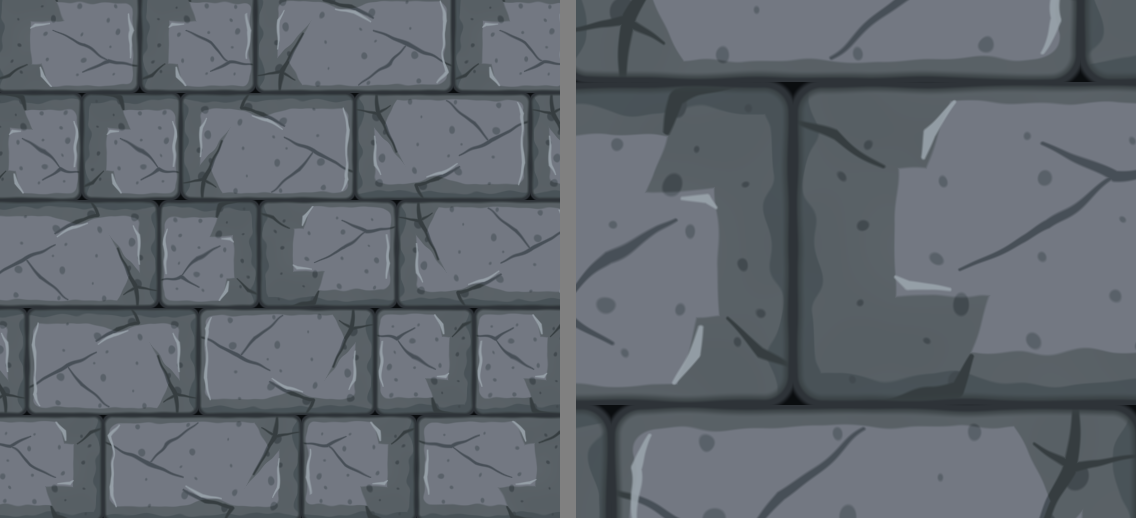
Left: the whole. Right: its middle third, enlarged.
This texture is drawn by a WebGL 1 fragment shader. Its source:

```glsl
precision highp float;
// Cartoon stone wall: five courses of blocks, each a rounded slab with a raised face.
// Narrow and wide blocks have one carved design each, mirrored from place to place;
// faces are cut boxes, while cracks, glints and pits are distance functions.
uniform vec2 u_resolution;

vec2 hash2(vec2 p) {
  p = vec2(dot(p, vec2(127.1, 311.7)), dot(p, vec2(269.5, 183.3)));
  return fract(sin(p) * 43758.55);
}

float gradientNoise(vec2 p) {
  vec2 i = floor(p), f = fract(p), w = f * f * (3.0 - 2.0 * f);
  vec2 e = vec2(1.0, 0.0);
  float a = dot(hash2(i) * 2.0 - 1.0, f);
  float b = dot(hash2(i + e) * 2.0 - 1.0, f - e);
  float c = dot(hash2(i + e.yx) * 2.0 - 1.0, f - e.yx);
  float d = dot(hash2(i + 1.0) * 2.0 - 1.0, f - 1.0);
  return mix(mix(a, b, w.x), mix(c, d, w.x), w.y);
}

float roundBox(vec2 p, vec2 halfSize, float r) {
  vec2 q = abs(p) - halfSize + r;
  return length(max(q, 0.0)) + min(max(q.x, q.y), 0.0) - r;
}

// Stroke from a to b, thinning towards b
float taper(vec2 p, vec2 a, vec2 b, float w) {
  vec2 ab = b - a;
  float h = clamp(dot(p - a, ab) / dot(ab, ab), 0.0, 1.0);
  return length(p - a - ab * h) - w * (1.0 - 0.65 * h);
}

// Bent stroke a-b-c in block coordinates, thickest at b
float bend(vec2 uv, vec2 size, vec2 a, vec2 b, vec2 c, float w) {
  vec2 p = uv * size;
  return min(taper(p, b * size, a * size, w), taper(p, b * size, c * size, w));
}

float cover(float d) {
  float soft = 0.7 / u_resolution.y + 0.0006;
  return 1.0 - smoothstep(-soft, soft, d);
}

// Left and right joint of the block holding x
vec2 blockSpan(float x, vec3 a, vec3 b) {
  vec2 s = vec2(-1.0, 3.0);
  for (int i = 0; i < 3; i++) {
    if (a[i] <= x) s.x = max(s.x, a[i]); else s.y = min(s.y, a[i]);
    if (b[i] <= x) s.x = max(s.x, b[i]); else s.y = min(s.y, b[i]);
  }
  return s;
}

// Distances for the narrow block: x face, y cracks, z glints
vec3 narrowDesign(vec2 uv, vec2 s) {
  float face = roundBox((uv - vec2(0.6, 0.55)) * s, vec2(0.35, 0.385) * s, 0.014);
  face = max(face, min(0.47 - uv.x + 0.3 * (uv.y - 0.3), 0.33 - uv.y) * s.y);
  face = max(face, min(0.34 - uv.x + 0.3 * (uv.y - 0.8), uv.y - 0.73) * s.y);
  float crack = bend(uv, s, vec2(0.4, 0.42), vec2(0.62, 0.55), vec2(0.79, 0.72), 0.003);
  crack = min(crack, bend(uv, s, vec2(0.6, 0.81), vec2(0.78, 0.71), vec2(1.0, 0.75), 0.0035));
  crack = min(crack, bend(uv, s, vec2(0.22, 0.74), vec2(0.1, 0.84), vec2(0.0, 0.88), 0.003));
  crack = min(crack, bend(uv, s, vec2(0.18, 0.0), vec2(0.39, 0.04), vec2(0.43, 0.15), 0.005));
  float glint = bend(uv, s, vec2(0.92, 0.27), vec2(0.945, 0.42), vec2(0.93, 0.68), 0.0035);
  glint = min(glint, bend(uv, s, vec2(0.31, 0.76), vec2(0.33, 0.84), vec2(0.39, 0.93), 0.004));
  glint = min(glint, bend(uv, s, vec2(0.25, 0.39), vec2(0.28, 0.36), vec2(0.37, 0.35), 0.003));
  return vec3(face, crack, glint);
}

// The same three distances for the wide block
vec3 wideDesign(vec2 uv, vec2 s) {
  float face = roundBox((uv - vec2(0.535, 0.535)) * s, vec2(0.425, 0.395) * s, 0.018);
  face = max(face, (0.15 + 0.07 * exp(-pow((uv.x - 0.46) / 0.1, 2.0)) - uv.y) * s.y);
  float notch = min(0.17 + 0.3 * abs(uv.y - 0.7) - uv.x, 0.5 * (uv.y - 0.72) + uv.x - 0.09);
  face = max(face, notch * s.x);
  float crack = bend(uv, s, vec2(0.39, 0.0), vec2(0.35, 0.14), vec2(0.48, 0.2), 0.004);
  crack = min(crack, bend(uv, s, vec2(0.36, 0.15), vec2(0.48, 0.2), vec2(0.6, 0.31), 0.004));
  crack = min(crack, bend(uv, s, vec2(0.6, 0.42), vec2(0.77, 0.55), vec2(1.0, 0.75), 0.004));
  crack = min(crack, bend(uv, s, vec2(0.77, 0.55), vec2(0.68, 0.72), vec2(0.52, 0.92), 0.003));
  crack = min(crack, bend(uv, s, vec2(0.24, 0.45), vec2(0.14, 0.8), vec2(0.12, 1.0), 0.005));
  crack = min(crack, bend(uv, s, vec2(0.0, 0.84), vec2(0.13, 0.81), vec2(0.2, 0.87), 0.003));
  float glint = bend(uv, s, vec2(0.935, 0.15), vec2(0.96, 0.34), vec2(0.95, 0.62), 0.0035);
  glint = min(glint, bend(uv, s, vec2(0.95, 0.62), vec2(0.96, 0.8), vec2(0.92, 0.91), 0.0035));
  glint = min(glint, bend(uv, s, vec2(0.14, 0.23), vec2(0.115, 0.32), vec2(0.11, 0.6), 0.003));
  glint = min(glint, bend(uv, s, vec2(0.41, 0.22), vec2(0.5, 0.25), vec2(0.59, 0.34), 0.003));
  return vec3(face, crack, glint);
}

void main() {
  vec2 p = gl_FragCoord.xy / u_resolution.y;
  float course = 0.2075, row = floor((p.y + 0.0089) / course);

  // Joints of each course, and where its blocks start to be flipped upright
  vec2 span = blockSpan(p.x, vec3(-0.01, 0.27, 0.493), vec3(0.875, 1.1, 1.4));
  float flipFrom = 9.0;
  if (row < 0.5) { span = blockSpan(p.x, vec3(-0.03, 0.199, 0.582), vec3(0.804, 1.11, 1.4)); flipFrom = -1.0; }
  else if (row < 1.5) { span = blockSpan(p.x, vec3(-0.28, 0.052, 0.383), vec3(0.724, 0.915, 1.104)); flipFrom = 0.38; }
  else if (row < 2.5) { span = blockSpan(p.x, vec3(-0.03, 0.307, 0.5), vec3(0.766, 1.104, 1.4)); flipFrom = 0.49; }
  else if (row < 3.5) { span = blockSpan(p.x, vec3(-0.03, 0.158, 0.349), vec3(0.685, 1.024, 1.352)); flipFrom = 0.68; }

  // Block coordinates, running down from the top left before mirroring
  vec2 size = vec2(span.y - span.x, course);
  vec2 uv = (p - vec2(span.x, row * course - 0.0089)) / size;
  float slab = roundBox((uv - 0.5) * size, size * 0.5 - 0.003, 0.016) + 0.003 * gradientNoise(p * 22.0);
  if (span.x < flipFrom) uv.y = 1.0 - uv.y;
  if (row < 1.5 || (row < 2.5 && span.x < 0.49)) uv.x = 1.0 - uv.x;

  float wide = step(0.32, size.x);
  vec2 grain = uv * size / course + wide * 17.0;
  vec2 wobble = vec2(gradientNoise(grain * 7.0), gradientNoise(grain * 7.0 + 40.0));
  vec2 worn = uv + wobble * 0.035 * course / size;
  vec3 design = wide > 0.5 ? wideDesign(worn, size) : narrowDesign(worn, size);

  // Slab side, with deeper shade on its top and left in block coordinates
  vec3 col = vec3(0.35, 0.38, 0.40) + 0.02 * gradientNoise(grain * 3.0);
  float shade = min(worn.y * size.y - 0.016, worn.x * size.x - 0.011);
  col = mix(col, vec3(0.27, 0.31, 0.33), 0.8 * cover(shade + 0.012 * wobble.x));
  float face = cover(design.x);
  col = mix(col, vec3(0.45, 0.47, 0.51), face);

  // Scattered pits
  float pit = 1.0;
  for (int i = 0; i < 19; i++) {
    vec2 at = fract(float(i) * vec2(0.7549, 0.5698) + vec2(0.31, 0.17) + wide * 0.23);
    float r = hash2(vec2(float(i), wide)).x;
    pit = min(pit, length((worn - 0.06 - at * 0.88) * size * vec2(1.0, 0.9)) - 0.002 - 0.007 * r * r);
  }
  col = mix(col, mix(vec3(0.26, 0.29, 0.31), vec3(0.35, 0.38, 0.41), face), cover(pit));
  col = mix(col, mix(vec3(0.21, 0.24, 0.25), vec3(0.28, 0.31, 0.34), face), cover(design.y));
  col = mix(col, vec3(0.60, 0.64, 0.67), 0.9 * cover(design.z));

  // Darkened rim, then joints that blacken where corners meet
  col = mix(col, vec3(0.22, 0.25, 0.26), 0.85 * smoothstep(-0.005, 0.0, slab));
  vec3 joint = mix(vec3(0.18, 0.20, 0.22), vec3(0.04, 0.05, 0.06), smoothstep(0.003, 0.007, slab));
  gl_FragColor = vec4(mix(joint, col, cover(slab)), 1.0);
}
```
